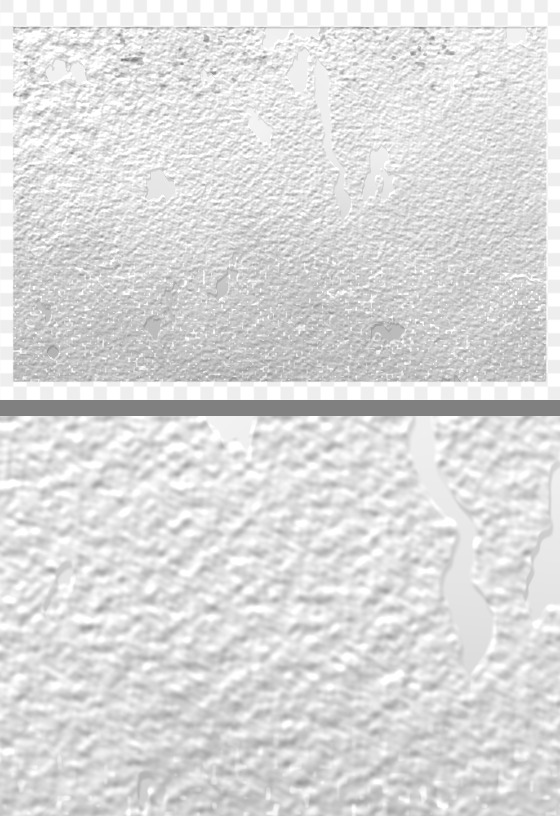
Top, the full canvas; bottom, a detail of the centre.
Give the GLSL for this texture, as a Shadertoy shader.

```glsl
// Draws a pale frosted pane with grains, ridges and bare film, set on a checkered ground.

const vec2 FRAME_LOW = vec2(0.0235, 0.0456);   // as a share of the canvas
const vec2 FRAME_HIGH = vec2(0.9755, 0.9325);
const float CHECK_SIZE = 0.0334;               // in canvas heights
const vec2 LIGHT = vec2(-0.22, 0.62);

float hash(vec2 p) {
    vec3 q = fract(p.xyx * 0.1031);
    q += dot(q, q.yzx + 33.33);
    return fract((q.x + q.y) * q.z);
}

float valueNoise(vec2 p) {
    vec2 cell = floor(p), f = fract(p);
    f = f * f * (3.0 - 2.0 * f);
    float low = mix(hash(cell), hash(cell + vec2(1, 0)), f.x);
    float high = mix(hash(cell + vec2(0, 1)), hash(cell + vec2(1, 1)), f.x);
    return mix(low, high, f.y);
}

float fbm(vec2 p, int octaves) {
    float sum = 0.0, weight = 0.5, total = 0.0;
    for (int i = 0; i < octaves; i++) {
        sum += weight * valueNoise(p);
        total += weight;
        weight *= 0.5;
        p = mat2(1.6, 1.2, -1.2, 1.6) * p + 17.3;
    }
    return sum / total;
}

// Light minus shadow on a bumpy surface, lit from above
float bumps(vec2 p, vec2 frequency) {
    vec2 q = p * frequency;
    return fbm(q, 2) - fbm(q + LIGHT, 2);
}

// Signed width of the long bare streak
float streakField(vec2 p, float bottom, float top) {
    float t = (p.y - bottom) / (top - bottom);
    float centre = mix(0.867, 0.785, t) + 0.035 * (fbm(p.yy * 14.0, 2) - 0.5);
    float halfWidth = 0.014 + 0.028 * (fbm(p * 22.0 + 5.0, 3) - 0.5);
    float overshoot = max(bottom - p.y, p.y - top);
    return halfWidth - abs(p.x - centre) - 0.6 * max(overshoot + 0.02, 0.0);
}

// 1 on bare film, 0 on frost
float filmMask(vec2 p, float corner) {
    float threshold = 0.73 - 0.09 * smoothstep(0.5, 0.92, p.y) - 0.035 * corner;
    float patches = fbm(p * vec2(11.0, 8.0) + 3.7, 5) - threshold;
    float field = max(patches, 4.0 * streakField(p, 0.44, 0.85));
    return smoothstep(-0.012, 0.012, field);
}

// Overlapping plates of frost whose rims catch the light
float plates(vec2 p) {
    return smoothstep(-0.02, 0.02, fbm(p * vec2(9.0, 11.0) + 41.0, 5) - 0.52);
}

float frostedPane(vec2 p, float rise) {
    float left = 1.0 - smoothstep(0.1, 0.6, p.x);
    float right = smoothstep(0.75, 1.1, p.x);
    float corner = left * smoothstep(0.4, 0.8, rise);
    float rim = smoothstep(0.72, 0.95, rise + 0.2 * (fbm(p * 9.0, 2) - 0.5));
    float lower = 1.0 - smoothstep(0.25, 0.48, rise);

    // Broad light
    float tone = mix(0.735, 0.915, smoothstep(-0.1, 0.85, rise));
    tone += 0.025 * right * lower + 0.09 * (fbm(p * 6.0 + 9.0, 3) - 0.5);

    // Grains, larger in the upper corner
    float contrast = mix(0.38, 0.24, max(lower, 0.5 * right));
    float frost = tone + contrast * bumps(p, vec2(95.0, 125.0));
    frost += 0.36 * corner * bumps(p + 2.0, vec2(34.0, 42.0));

    // Shaded pits near the top
    float pits = smoothstep(0.58, 0.82, fbm(p * vec2(62.0, 75.0), 2));
    float clumps = smoothstep(0.42, 0.58, fbm(p * 12.0 + 23.0, 3));
    frost -= 0.24 * pits * clumps * max(rim, 0.5 * corner);

    // Bright specks and plate rims in the lower part
    float specks = smoothstep(0.68, 0.95, valueNoise(p * 155.0 + 7.0));
    frost += 0.17 * specks * lower;
    vec2 reach = vec2(-0.002, 0.006);
    float edge = plates(p) - plates(p + reach);
    float broken = smoothstep(0.42, 0.6, fbm(p * 10.0 + 67.0, 2));
    float band = smoothstep(0.02, 0.2, rise) * (1.0 - smoothstep(0.4, 0.6, rise));
    frost += broken * band * (0.17 * max(edge, 0.0) + 0.09 * min(edge, 0.0));

    // Bare film with a raised frost border
    float film = filmMask(p, corner);
    float border = filmMask(p + reach, corner) - film;
    float filmTone = mix(0.715, 0.945, smoothstep(0.05, 0.75, rise));
    filmTone += 0.04 * (fbm(p * 8.0, 2) - 0.5);
    float shade = mix(frost, filmTone, film) + 0.11 * border;
    return shade - 0.2 * smoothstep(0.993, 1.0, rise);
}

float squareWave(float x, float blur) {
    return smoothstep(-blur, blur, abs(fract(x * 0.5) - 0.5) - 0.25) * 2.0 - 1.0;
}

float checkers(vec2 p, float pixel) {
    vec2 q = p / CHECK_SIZE - 0.5;
    float blur = 0.5 * pixel / CHECK_SIZE;
    return mix(0.935, 1.0, 0.5 + 0.5 * squareWave(q.x, blur) * squareWave(q.y, blur));
}

void mainImage(out vec4 fragColor, in vec2 fragCoord) {
    float pixel = 1.0 / iResolution.y;
    vec2 p = fragCoord * pixel;
    vec2 uv = fragCoord / iResolution.xy;
    float rise = (uv.y - FRAME_LOW.y) / (FRAME_HIGH.y - FRAME_LOW.y);
    vec2 inset = min(uv - FRAME_LOW, FRAME_HIGH - uv) * iResolution.xy * pixel;
    float inside = smoothstep(-pixel, pixel, min(inset.x, inset.y));
    float grey = mix(checkers(p, pixel), frostedPane(p, rise), inside);
    fragColor = vec4(vec3(clamp(grey, 0.0, 1.0)), 1.0);
}
```
